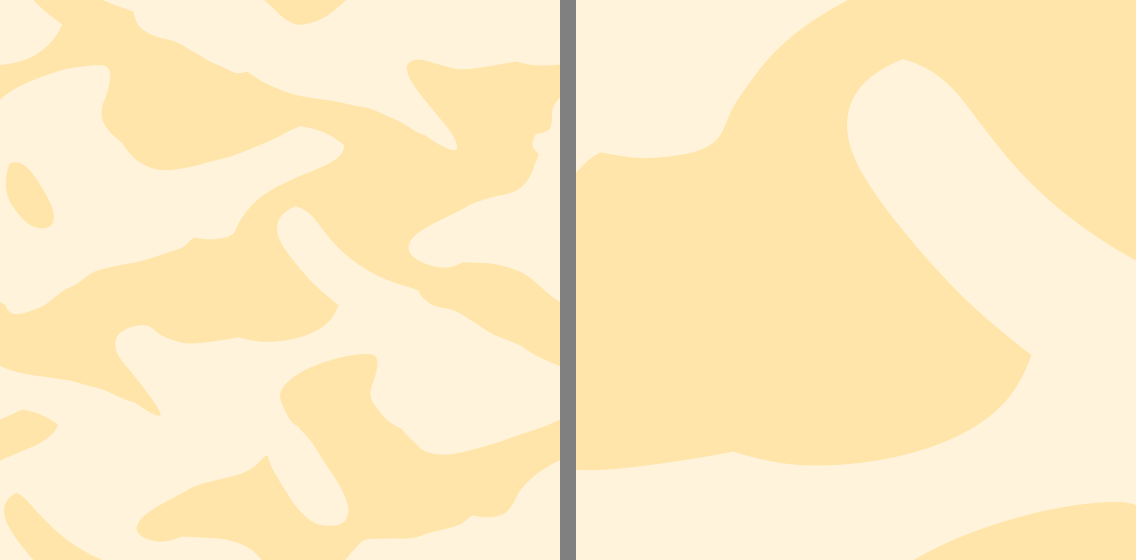
Left, the full canvas; right, a detail of the centre.
A Shadertoy shader for this pattern:

```glsl
// Two-tone camouflage: broad, mostly horizontal amber patches on cream.
// A sum of plane waves with hashed phases is bent by smooth and creased
// warps, then cut at one level to give lobes, notches and pointed tips.

const vec3 CREAM = vec3(1.00, 0.955, 0.86);
const vec3 AMBER = vec3(1.00, 0.897, 0.667);

const float TAU = 6.2831853;
const float SEED = 7.0;            // picks another arrangement
const float CUT_LEVEL = 0.21;      // higher leaves less amber
const vec2 BEND = vec2(0.045, 0.020);    // smooth warp, canvas units
const vec2 CREASE = vec2(0.070, 0.028);  // kinked warp, canvas units
const float WOBBLE = 0.005;        // fine unevenness of the outline
const float WOBBLE_SCALE = 28.0;

// Cycles per canvas in x and y, then strength. Each frequency pair has
// an odd sum, which balances the areas above and below zero. Rising and
// falling waves come in pairs so that no diagonal dominates.
const int WAVE_COUNT = 13;
const vec3 WAVES[WAVE_COUNT] = vec3[](
    vec3(1.0,  2.0, 0.90), vec3(1.0, -2.0, 0.90), vec3(0.0,  3.0, 0.90),
    vec3(2.0,  3.0, 0.75), vec3(2.0, -3.0, 0.75),
    vec3(1.0,  4.0, 0.50), vec3(1.0, -4.0, 0.50),
    vec3(3.0,  2.0, 0.45), vec3(3.0, -2.0, 0.45),
    vec3(2.0,  5.0, 0.40), vec3(4.0, -3.0, 0.35),
    vec3(4.0, -1.0, 0.35), vec3(5.0,  2.0, 0.30)
);

float hash(vec2 p) {
    vec3 q = fract(vec3(p.xyx) * 0.1031);
    q += dot(q, q.yzx + 33.33);
    return fract((q.x + q.y) * q.z);
}

float valueNoise(vec2 p) {
    vec2 cell = floor(p);
    vec2 t = fract(p);
    t = t * t * (3.0 - 2.0 * t);
    float low = mix(hash(cell), hash(cell + vec2(1.0, 0.0)), t.x);
    float high = mix(hash(cell + vec2(0.0, 1.0)), hash(cell + 1.0), t.x);
    return mix(low, high, t.y);
}

float wavePhase(vec2 p, vec2 frequency, float id) {
    return TAU * (dot(p, frequency) + hash(vec2(id, SEED)));
}

// Bends the plane: gentle curves first, then creases that make tips.
vec2 warp(vec2 p) {
    p += BEND * sin(vec2(wavePhase(p, vec2(1.0, 3.0), 21.0),
                         wavePhase(p, vec2(2.0, -2.0), 22.0)));
    p += CREASE * abs(sin(vec2(wavePhase(p, vec2(0.0, 2.0), 23.0),
                               wavePhase(p, vec2(2.0, 1.0), 24.0))));
    vec2 grain = p * WOBBLE_SCALE;
    return p + WOBBLE * (vec2(valueNoise(grain), valueNoise(grain + 57.0)) - 0.5);
}

// Positive inside the amber patches.
float patchField(vec2 p) {
    p = warp(p);
    float sum = -CUT_LEVEL;
    for (int i = 0; i < WAVE_COUNT; i++) {
        sum += WAVES[i].z * cos(wavePhase(p, WAVES[i].xy, float(i) + 1.0));
    }
    return sum;
}

void mainImage(out vec4 fragColor, in vec2 fragCoord) {
    vec2 p = fragCoord / iResolution.y;
    float field = patchField(p);

    // Edge about one sample wide at any canvas size.
    float edge = max(length(vec2(dFdx(field), dFdy(field))), 1e-5);
    float amber = clamp(field / edge + 0.5, 0.0, 1.0);

    fragColor = vec4(mix(CREAM, AMBER, amber), 1.0);
}
```
